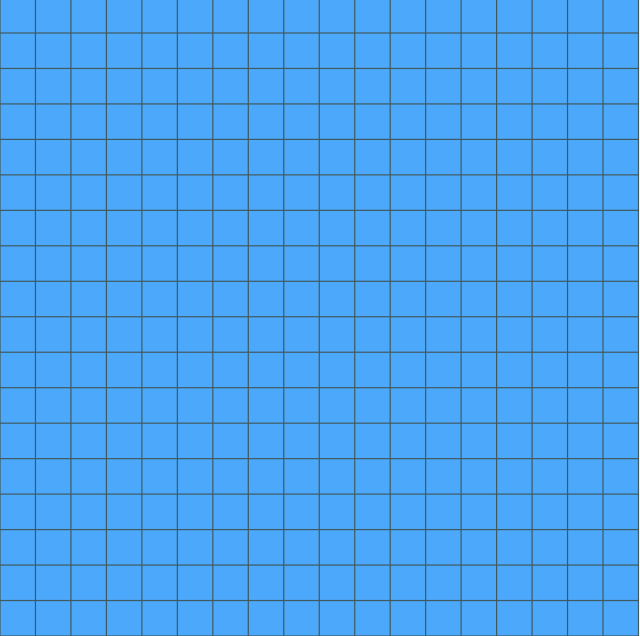
A Shadertoy shader for this pattern:

```glsl
const float CELLS_PER_HEIGHT = 17.93;
const float COLUMNS = 18.0;
const float LINE_WIDTH = 0.034; // fraction of a cell

const vec3 SKY_BLUE = vec3(0.30, 0.66, 0.98);
const vec3 SLATE = vec3(0.25, 0.35, 0.37);
const vec3 PALE_EDGE = vec3(0.95, 0.97, 1.0);

// Signed offset from the nearest whole-number grid line
vec2 offsetToLine(vec2 cell) {
    return fract(cell + 0.5) - 0.5;
}

// Share of a pixel covered by a line, exact even for lines thinner than a pixel
vec2 lineCoverage(vec2 offset, float width, float pixel) {
    vec2 upper = min(offset + 0.5 * pixel, vec2(0.5 * width));
    vec2 lower = max(offset - 0.5 * pixel, vec2(-0.5 * width));
    return clamp((upper - lower) / pixel, 0.0, 1.0);
}

// Union of the vertical and horizontal rulings
float gridCoverage(vec2 cell, float width, float pixel) {
    vec2 ruled = lineCoverage(offsetToLine(cell), width, pixel);
    return 1.0 - (1.0 - ruled.x) * (1.0 - ruled.y);
}

// Smoothed step from 0 to 1 across an edge
float pastEdge(float position, float edge, float pixel) {
    return clamp((position - edge) / pixel + 0.5, 0.0, 1.0);
}

void mainImage(out vec4 fragColor, in vec2 fragCoord) {
    float pixel = CELLS_PER_HEIGHT / iResolution.y;
    vec2 cell = fragCoord * pixel;

    // Ruled square grid
    vec3 color = mix(SKY_BLUE, SLATE, gridCoverage(cell, LINE_WIDTH, pixel));

    // Bare margin beyond the last vertical line
    float gridEnd = COLUMNS + 0.5 * LINE_WIDTH;
    color = mix(color, PALE_EDGE, pastEdge(cell.x, gridEnd, pixel));

    fragColor = vec4(color, 1.0);
}
```
